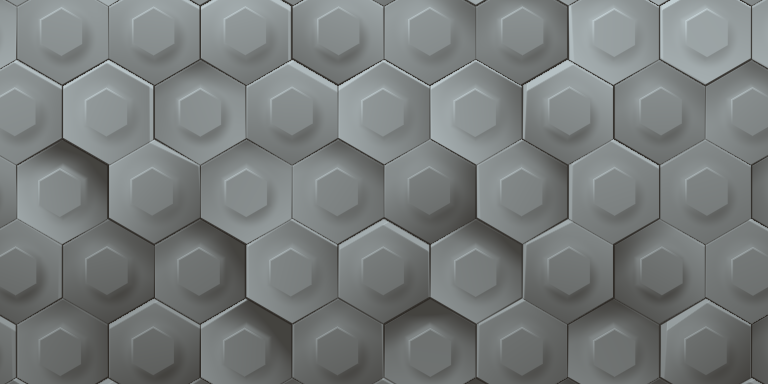
A Shadertoy shader for this pattern:

```glsl
// Grey satin hexagonal tiles, each carrying a small raised hexagonal boss.
// Every cell gets a hashed height and tilt; comparing it with its six neighbours
// gives tapering side walls, soft cast shadows and uneven joints.
#define PITCH 0.2389
#define BOSS 0.225
#define BOSS_FOOT 0.255
#define JOINT 0.009
#define TILT 0.9
#define WALL 0.055
#define SHADOW 0.5
#define SHEEN 0.85
#define FALLOFF 0.115
#define DARK vec3(0.31, 0.31, 0.30)
#define LIGHT vec3(0.68, 0.72, 0.73)

const vec2 CELL = vec2(1.0, 1.7320508);

vec3 hash3(vec2 k) {
    vec3 v = fract(vec3(k.xyx) * vec3(0.1031, 0.1030, 0.0973) + 0.37);
    v += dot(v, v.yxz + 33.33);
    return fract((v.xxy + v.yzz) * v.zyx);
}

vec3 cellRandom(vec2 c) {
    return hash3(floor(c * vec2(2.0, 1.1547005) + 0.5) + 40.0);
}

float hexDistance(vec2 q) {
    q = abs(q);
    return max(q.x, dot(q, 0.5 * CELL));
}

// Offset from the centre of the nearest pointy-topped cell
vec2 hexLocal(vec2 p) {
    vec2 a = mod(p + 0.5 * CELL, CELL) - 0.5 * CELL;
    vec2 b = mod(p, CELL) - 0.5 * CELL;
    return dot(a, a) < dot(b, b) ? a : b;
}

// Height of the tilted plane of cell c, extended to point p
float tileHeight(vec2 c, vec2 p) {
    vec3 r = cellRandom(c);
    return r.x + dot((r.yz - 0.5) * TILT, p - c);
}

vec2 edgeNormal(int i) {
    float angle = float(i) * 1.0471976;
    return vec2(cos(angle), sin(angle));
}

void mainImage(out vec4 fragColor, in vec2 fragCoord) {
    vec2 view = (fragCoord - 0.5 * iResolution.xy) / (iResolution.y * PITCH);
    float aa = 0.75 / (iResolution.y * PITCH);
    vec2 p = view + vec2(0.5, 0.0);
    vec2 q = hexLocal(p);
    vec2 c = p - q;
    vec3 rnd = cellRandom(c);
    vec2 tilt = rnd.yz - 0.5;
    float height = tileHeight(c, p);

    // Satin face: overall light falloff plus a sheen across each tilted tile
    float base = 0.46 + FALLOFF * view.y + 0.10 * (rnd.x - 0.5) - 0.18 * tilt.y;
    float sheen = dot(q, vec2(-0.08, 0.04) + SHEEN * tilt);
    float tone = base + sheen;

    // Shadows from higher neighbours, mostly from above
    for (int i = 0; i < 6; i++) {
        vec2 n = edgeNormal(i);
        float edge = 0.5 - dot(q, n);
        float rise = max(tileHeight(c + n, p) - height, 0.0);
        float facing = max(0.2 + dot(n, vec2(0.15, 0.8)), 0.0);
        float reach = 0.10 + 0.38 * rise;
        tone -= SHADOW * min(rise, 0.7) * facing * (1.0 - smoothstep(0.0, reach, edge));
    }

    // Soft shadow below the boss and glow above it
    float lower = 1.0 - smoothstep(0.17, 0.35, length(q - vec2(0.03, -0.06)));
    float upper = 1.0 - smoothstep(0.20, 0.38, length(q - vec2(-0.03, 0.04)));
    tone += 0.10 * upper - (0.27 + 0.2 * tilt.x) * lower;

    // Boss: soft sloping sides, then a flat top displaced by perspective
    vec2 topQ = q - 0.006 * view - 0.025 * tilt;
    float topD = hexDistance(topQ);
    float foot = 1.0 - smoothstep(BOSS_FOOT - 0.03, BOSS_FOOT + 0.03, hexDistance(q));
    float side = dot(normalize(q + 0.0001), normalize(vec2(-0.55, 0.85)));
    tone = mix(tone, base + 0.02 + 0.24 * side, foot * 0.75);
    float top = 1.0 - smoothstep(BOSS - aa, BOSS + aa, topD);
    tone = mix(tone, base + 0.02 + 0.4 * sheen, top);
    float rim = 1.0 - smoothstep(0.004, 0.008 + aa, abs(topD - BOSS));
    tone += rim * 0.26 * max(side, 0.0);

    // Side walls, lit edges and joints
    float joint = 0.0;
    for (int i = 0; i < 6; i++) {
        vec2 n = edgeNormal(i);
        float edge = 0.5 - dot(q, n);
        float drop = height - tileHeight(c + n, p);
        float visible = max(0.6 + 0.75 * n.y - 0.3 * dot(n, view), 0.0);
        float width = JOINT * 0.7 + WALL * clamp(drop, 0.0, 1.0) * visible;
        float wall = 1.0 - smoothstep(width - aa, width + aa, edge);
        float wallTone = base + 0.22 + 0.26 * n.y - 0.08 * n.x;
        tone = mix(tone, wallTone, wall * smoothstep(0.0, 0.2, drop));
        float crest = 1.0 - smoothstep(0.002, 0.004 + aa, abs(edge - width - 0.004));
        tone += crest * 0.14 * max(n.y - 0.4 * n.x, 0.0);

        // Joints open where a neighbour's wall is turned out of sight
        float hidden = clamp(0.5 - 0.5 * n.y - 0.3 * dot(n, view), 0.0, 1.0);
        float open = clamp(abs(drop), 0.0, 0.8) * hidden;
        float gap = JOINT * (0.6 + 1.8 * open);
        float strength = 0.4 + 0.6 * smoothstep(0.0, 0.25, open);
        joint = max(joint, strength * (1.0 - smoothstep(gap - aa, gap + aa, edge)));
    }
    tone = mix(max(tone, -0.12), -0.4, joint * 0.85);

    fragColor = vec4(mix(DARK, LIGHT, clamp(tone, -0.5, 1.2)), 1.0);
}
```
